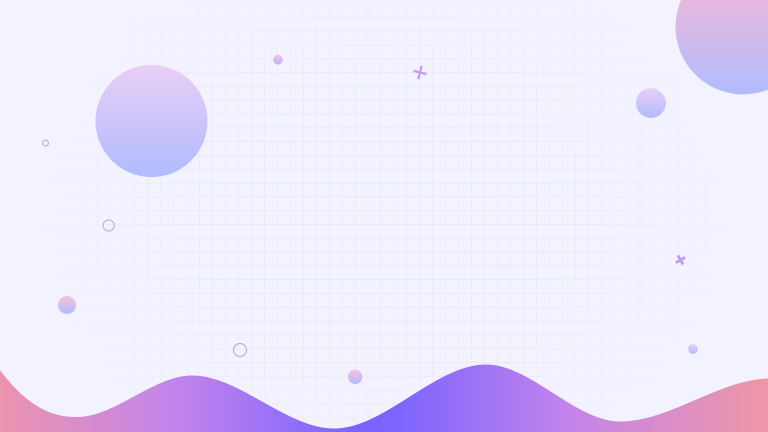
Reproduce this background procedurally as a Shadertoy shader.

```glsl
const vec3 PAPER = vec3(0.953, 0.953, 1.0);
const vec3 OUTLINE = vec3(0.73, 0.66, 0.95);

float pixelSize;

// Coverage of a shape from its signed distance
float cover(float dist) {
    return clamp(0.5 - dist / pixelSize, 0.0, 1.0);
}

float crossDistance(vec2 q, float angle, float reach, float thickness) {
    float c = cos(angle), s = sin(angle);
    q = abs(mat2(c, -s, s, c) * q);
    return max(max(q.x, q.y) - reach, min(q.x, q.y) - thickness);
}

vec3 drawGrid(vec2 p) {
    vec2 cell = vec2(0.2698, 0.2875);
    vec2 dist = abs(fract((p - vec2(7.667, 4.611)) / cell + 0.5) - 0.5) * cell;
    float fade = 1.0 - smoothstep(2.5, 9.0, length((p - vec2(8.0, 4.5)) * vec2(1.0, 1.2)));
    vec3 color = mix(PAPER, vec3(0.925, 0.915, 0.985), cover(dist.x - 0.01) * fade);
    return mix(color, vec3(0.93, 0.895, 0.975), cover(dist.y - 0.01) * fade);
}

// Each disc: centre, radius, pinkness of its upper side
vec3 drawDiscs(vec3 color, vec2 p) {
    vec4 discs[7] = vec4[7](
        vec4(3.156, 6.479, 1.167, 0.0), vec4(15.48, 8.44, 1.406, 1.0),
        vec4(13.56, 6.854, 0.31, 0.0), vec4(5.79, 7.755, 0.1, 0.7),
        vec4(1.396, 2.646, 0.187, 0.65), vec4(7.4, 1.15, 0.15, 0.65),
        vec4(14.437, 1.73, 0.1, 0.0));
    for (int i = 0; i < 7; i++) {
        vec4 disc = discs[i];
        vec2 q = p - disc.xy;
        vec3 top = mix(vec3(0.915, 0.81, 0.96), vec3(1.0, 0.72, 0.82), disc.w);
        vec3 fill = mix(vec3(0.69, 0.735, 1.0), top, clamp(0.5 + 0.5 * q.y / disc.z, 0.0, 1.0));
        color = mix(color, fill, cover(length(q) - disc.z));
    }
    return color;
}

vec3 drawRings(vec3 color, vec2 p) {
    vec3 rings[3] = vec3[3](
        vec3(0.948, 6.02, 0.06), vec3(2.265, 4.302, 0.115), vec3(5.0, 1.708, 0.135));
    for (int i = 0; i < 3; i++) {
        float dist = abs(length(p - rings[i].xy) - rings[i].z) - 0.012;
        color = mix(color, OUTLINE, cover(dist));
    }
    return color;
}

// Smooth steps chained through the crests and troughs
float waveHeight(float x) {
    vec2 turns[6] = vec2[6](
        vec2(1.6, 0.3125), vec2(4.0, 1.177), vec2(6.958, 0.073),
        vec2(10.125, 1.406), vec2(12.917, 0.219), vec2(16.05, 1.115));
    float height = turns[0].y + 0.98 * pow(max(1.0 - x / 1.6, 0.0), 2.2);
    for (int i = 0; i < 5; i++) {
        height += (turns[i + 1].y - turns[i].y) * smoothstep(turns[i].x, turns[i + 1].x, x);
    }
    return height;
}

vec3 waveColor(float x) {
    float away = abs(x - 7.75);
    vec3 color = mix(vec3(0.48, 0.39, 1.0), vec3(0.77, 0.52, 0.92), clamp((away - 0.4) / 3.8, 0.0, 1.0));
    return mix(color, vec3(0.95, 0.59, 0.64), clamp((away - 4.2) / 4.2, 0.0, 1.0));
}

void mainImage(out vec4 fragColor, in vec2 fragCoord) {
    // The canvas spans 16 by 9 units
    pixelSize = 9.0 / iResolution.y;
    vec2 p = fragCoord * pixelSize;

    vec3 color = drawGrid(p);
    color = drawDiscs(color, p);
    color = drawRings(color, p);

    float crosses = min(
        crossDistance(p - vec2(8.75, 7.49), -0.25, 0.14, 0.024),
        crossDistance(p - vec2(14.177, 3.583), 0.52, 0.11, 0.03));
    color = mix(color, vec3(0.75, 0.62, 0.95), cover(crosses));

    // Vertical gap to the wave, corrected by its slope
    float height = waveHeight(p.x);
    float slope = (waveHeight(p.x + 0.01) - height) / 0.01;
    float wave = (p.y - height) / sqrt(1.0 + slope * slope);
    color = mix(color, waveColor(p.x), cover(wave));

    fragColor = vec4(color, 1.0);
}
```
